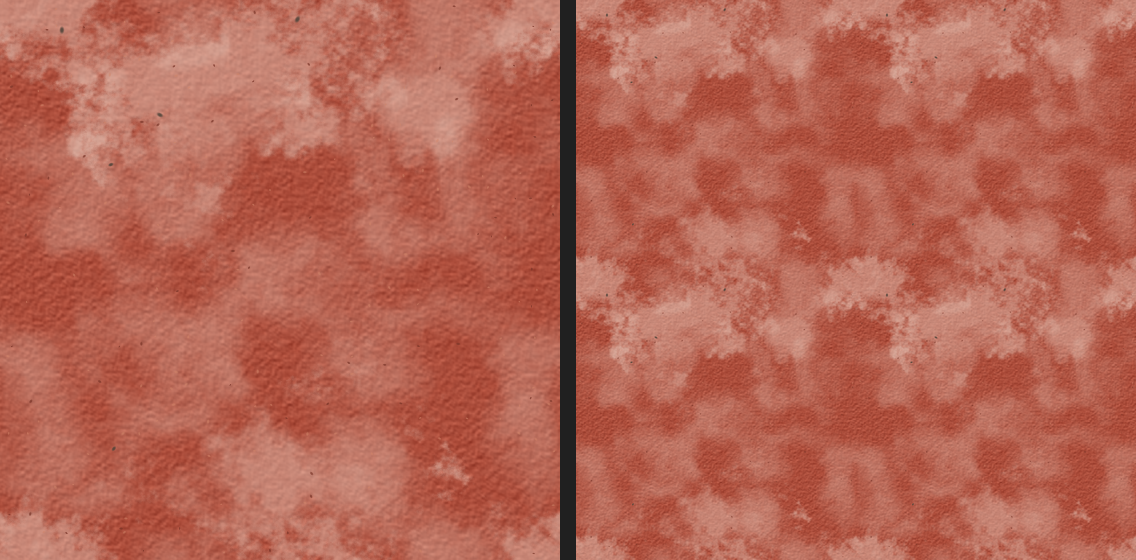
Left: one tile. Right: repeated 2 by 2.
Write a WebGL 1 fragment shader that draws this texture.

```glsl
precision highp float;
// Weathered red plaster: a faded, cloudy pale band over fine embossed grain,
// with small pits, light grains and a few dark specks.
// Layers of wrapping value noise drive one red-to-pale colour ramp.

uniform vec2 u_resolution;

const float TAU = 6.28319;
const vec3 RED_CLAY = vec3(0.672, 0.300, 0.230);
const vec3 PALE_CHALK = vec3(0.825, 0.615, 0.555);
const vec3 GRAIN_LIGHT = vec3(1.0, 0.85, 0.75);
const vec3 SPECK_DARK = vec3(0.30, 0.26, 0.22);
const vec3 PIT_BROWN = vec3(0.47, 0.20, 0.15);
const vec3 SAND = vec3(0.82, 0.52, 0.41);

float hash(vec2 p, float seed) {
  return fract(sin(dot(p, vec2(127.1, 311.7)) + seed * 74.7) * 43758.5453);
}

// Value noise that repeats after a whole number of cells.
float noise(vec2 uv, vec2 cells, float seed) {
  vec2 p = uv * cells;
  vec2 i = floor(p);
  vec2 f = p - i;
  f = f * f * f * (f * (f * 6.0 - 15.0) + 10.0);
  vec2 a = mod(i, cells);
  vec2 b = mod(i + 1.0, cells);
  float low = mix(hash(a, seed), hash(vec2(b.x, a.y), seed), f.x);
  float high = mix(hash(vec2(a.x, b.y), seed), hash(b, seed), f.x);
  return mix(low, high, f.y);
}

float fbm(vec2 uv, vec2 cells, float seed) {
  float sum = 0.0;
  float weight = 0.5;
  for (int i = 0; i < 6; i++) {
    sum += weight * noise(uv, cells, seed + float(i));
    cells *= 2.0;
    weight *= 0.54;
  }
  return sum * 0.94;
}

// Height of the fine surface grain.
float grainHeight(vec2 uv) {
  return 0.6 * noise(uv, vec2(124.0, 150.0), 41.0)
       + 0.4 * noise(uv, vec2(210.0, 240.0), 42.0);
}

// Slope of the grain towards the light.
float relief(vec2 uv, vec2 toLight) {
  return grainHeight(uv - 0.5 * toLight) - grainHeight(uv + 0.5 * toLight);
}

// Coverage of sparse turned ellipses, at most one in each grid cell.
float specks(vec2 uv, float cells, float chance, float radius, float seed) {
  vec2 p = uv * cells;
  vec2 cell = mod(floor(p), cells);
  vec2 centre = 0.3 + 0.4 * vec2(hash(cell, seed), hash(cell, seed + 1.0));
  vec2 d = (fract(p) - centre) / cells;
  float angle = TAU * hash(cell, seed + 2.0);
  float c = cos(angle);
  float s = sin(angle);
  d = vec2(c * d.x + s * d.y, 1.6 * (c * d.y - s * d.x));
  float size = radius * mix(0.5, 1.0, hash(cell, seed + 3.0));
  float present = step(hash(cell, seed + 4.0), chance);
  return present * (1.0 - smoothstep(0.3 * size, 1.3 * size, length(d)));
}

// Amount of fading: 0 is bare red, 1 is fully pale.
float fading(vec2 uv) {
  vec2 warp = vec2(fbm(uv, vec2(5.0), 3.0), fbm(uv, vec2(5.0), 13.0)) - 0.5;
  vec2 q = uv + 0.10 * warp;
  float band = 0.5 * cos(TAU * (uv.y + 0.03));
  float sides = pow(0.5 + 0.5 * cos(TAU * uv.x), 8.0);
  float patchy = smoothstep(0.45, 0.65, noise(uv, vec2(5.0), 27.0));
  float crumbs = fbm(uv, vec2(44.0), 31.0) - 0.5;
  float cover = fbm(q, vec2(4.0), 7.0) + 0.46 * band - 0.14 * sides;
  cover += crumbs * mix(0.08, 0.34, patchy);
  float pale = smoothstep(0.52, 0.74, cover);
  float haze = 0.55 * smoothstep(0.37, 0.80, fbm(q, vec2(6.0), 19.0));
  float bloom = smoothstep(0.46, 0.68, fbm(q, vec2(6.0), 53.0));
  return mix(haze, 0.70 + 0.36 * bloom + 0.12 * haze, pale);
}

void main() {
  vec2 uv = gl_FragCoord.xy / u_resolution;

  // Faded paint with a fine mottle.
  float fade = fading(uv);
  float mottle = noise(uv, vec2(96.0), 61.0) - 0.5;
  vec3 colour = mix(RED_CLAY, PALE_CHALK, fade + 0.09 * mottle);

  // Embossed grain, softer where the surface is chalky.
  float slope = relief(uv, vec2(-0.003, 0.005));
  colour += 0.145 * slope * mix(1.0, 0.45, fade) * GRAIN_LIGHT;

  // Light grains, pits and dark specks.
  colour = mix(colour, SAND, 0.55 * specks(uv, 34.0, 0.14, 0.004, 71.0));
  colour = mix(colour, PIT_BROWN, 0.7 * specks(uv, 30.0, 0.08, 0.004, 81.0));
  colour = mix(colour, SPECK_DARK, 0.85 * specks(uv, 12.0, 0.06, 0.007, 91.0));

  gl_FragColor = vec4(clamp(colour, 0.0, 1.0), 1.0);
}
```
